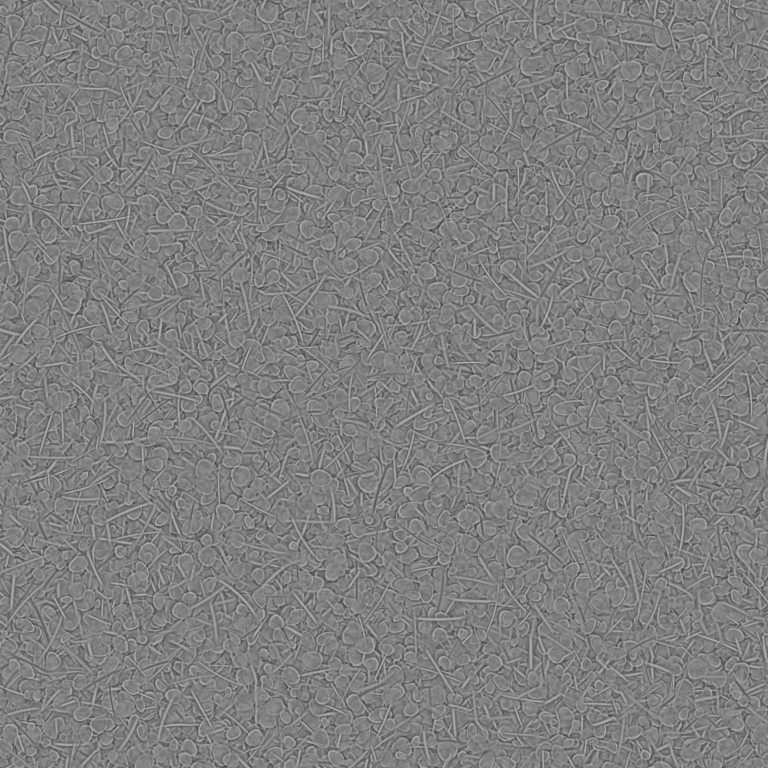
This texture map is drawn by a WebGL 2 fragment shader. Its source:

```glsl
#version 300 es
precision highp float;
precision highp int;

// Grey relief of dense ground cover: round leaves and thin grass blades.
// Jittered grids are painted back to front; each mark partly hides the marks
// below it and leaves only a light and dark outline around a mid grey.

uniform vec2 u_resolution;
out vec4 fragColor;

const int LAYERS = 12;
const float MID_GREY = 0.505;
const float TONE_LIMIT = 0.23;                   // soft limit of the contrast
const float LEAF_CELL = 0.026;
const vec2 LEAF_RADIUS = vec2(0.005, 0.014);     // min, max
const float LEAF_RIM = 0.0015;
const float LEAF_CONTRAST = 0.135;
const float LEAF_OPACITY = 0.72;
const float BLADE_CELL = 0.045;
const vec2 BLADE_HALF_LENGTH = vec2(0.010, 0.043);
const vec2 BLADE_WIDTH = vec2(0.0011, 0.0019);
const float BLADE_BEND = 4.0;
const float BLADE_CONTRAST = 0.17;
const float BLADE_OPACITY = 0.85;
const float GRAIN_SCALE = 230.0;
const float GRAIN_CONTRAST = 0.10;
const float PATCH_SCALE = 5.0;                   // leafy and grassy patches
const float TAU = 6.2831853;

// Integer hash: three even random values per cell and seed.
vec3 hash3(ivec2 cell, int seed) {
  uvec3 v = uvec3(ivec3(cell, seed)) * 1664525u + 1013904223u;
  v.x += v.y * v.z; v.y += v.z * v.x; v.z += v.x * v.y;
  v ^= v >> 16u;
  v.x += v.y * v.z; v.y += v.z * v.x; v.z += v.x * v.y;
  return vec3(v >> 8u) / 16777216.0;
}

float valueNoise(vec2 p, int seed) {
  ivec2 i = ivec2(floor(p));
  vec2 f = fract(p);
  f = f * f * (3.0 - 2.0 * f);
  float low = mix(hash3(i, seed).x, hash3(i + ivec2(1, 0), seed).x, f.x);
  float high = mix(hash3(i + ivec2(0, 1), seed).x, hash3(i + ivec2(1, 1), seed).x, f.x);
  return mix(low, high, f.y);
}

vec2 rotate(vec2 p, float angle) {
  float c = cos(angle), s = sin(angle);
  return vec2(c * p.x + s * p.y, c * p.y - s * p.x);
}

// Light ridge with dark flanks.
float ridge(float u) {
  return (1.0 - u * u) * exp(-0.5 * u * u);
}

// Rounded leaf: quiet inside, light rim, dark line just outside.
float paintLeaf(float tone, vec2 p, vec3 shape, vec3 look, float grain) {
  float radius = mix(LEAF_RADIUS.x, LEAF_RADIUS.y, shape.x);
  vec2 q = rotate(p, shape.y * TAU);
  q.y /= mix(0.6, 1.0, shape.z);
  float angle = atan(q.y, q.x + 1e-6);
  float dist = length(q) - radius * (1.0 + 0.10 * cos(angle) + 0.06 * cos(3.0 * angle));
  float u = dist / LEAF_RIM;
  float inside = 1.0 - smoothstep(-0.8, 0.8, u);
  float lit = mix(0.25, 1.0, 0.5 + 0.5 * cos(angle - look.x * TAU));
  float rim = 0.65 * ridge(u + 0.4) - 0.9 * u * exp(-0.5 * u * u);
  tone = mix(tone, grain, inside * LEAF_OPACITY);
  return tone + LEAF_CONTRAST * mix(0.4, 1.3, look.y) * lit * rim;
}

// Thin bent blade that fades towards both tips.
float paintBlade(float tone, vec2 p, vec3 shape, vec3 look) {
  float halfLength = mix(BLADE_HALF_LENGTH.x, BLADE_HALF_LENGTH.y, shape.x * shape.x);
  vec2 q = rotate(p, shape.y * TAU);
  q.y -= BLADE_BEND * (2.0 * shape.z - 1.0) * q.x * q.x;
  float u = q.y / mix(BLADE_WIDTH.x, BLADE_WIDTH.y, look.x);
  float body = 1.0 - smoothstep(0.55, 1.0, abs(q.x) / halfLength);
  float side = look.z < 0.25 ? -0.8 : 1.0;
  tone *= 1.0 - BLADE_OPACITY * body * exp(-0.25 * u * u);
  return tone + side * BLADE_CONTRAST * mix(0.4, 1.3, look.y) * body * ridge(u);
}

// Paints one jittered grid of leaves or blades over the tone below.
float paintGrid(float tone, vec2 uv, float cellSize, int layer, bool leafy,
                float share, float grain) {
  vec2 p = uv / cellSize + vec2(0.37, 0.61) * float(layer);
  ivec2 home = ivec2(floor(p));
  int seed = layer * 8 + (leafy ? 4 : 0);
  for (int y = -1; y <= 1; y++) {
    for (int x = -1; x <= 1; x++) {
      ivec2 cell = home + ivec2(x, y);
      vec3 place = hash3(cell, seed);
      vec2 local = (p - vec2(cell) - place.xy) * cellSize;
      if (place.z > share || length(local) > cellSize) continue;
      vec3 shape = hash3(cell, seed + 1);
      vec3 look = hash3(cell, seed + 2);
      tone = leafy ? paintLeaf(tone, local, shape, look, grain)
                   : paintBlade(tone, local, shape, look);
    }
  }
  return tone;
}

void main() {
  vec2 uv = gl_FragCoord.xy / min(u_resolution.x, u_resolution.y);
  float grain = GRAIN_CONTRAST * (valueNoise(uv * GRAIN_SCALE, 901) - 0.5);
  float leafiness = clamp(0.7 * valueNoise(uv * PATCH_SCALE, 902) + 0.3 * uv.x, 0.0, 1.0);

  float tone = grain;
  for (int layer = 0; layer < LAYERS; layer++) {
    tone = paintGrid(tone, uv, LEAF_CELL, layer, true, mix(0.35, 0.65, leafiness), grain);
    tone = paintGrid(tone, uv, BLADE_CELL, layer, false, mix(1.0, 0.7, leafiness), grain);
  }
  fragColor = vec4(vec3(MID_GREY + TONE_LIMIT * tanh(tone / TONE_LIMIT)), 1.0);
}
```
